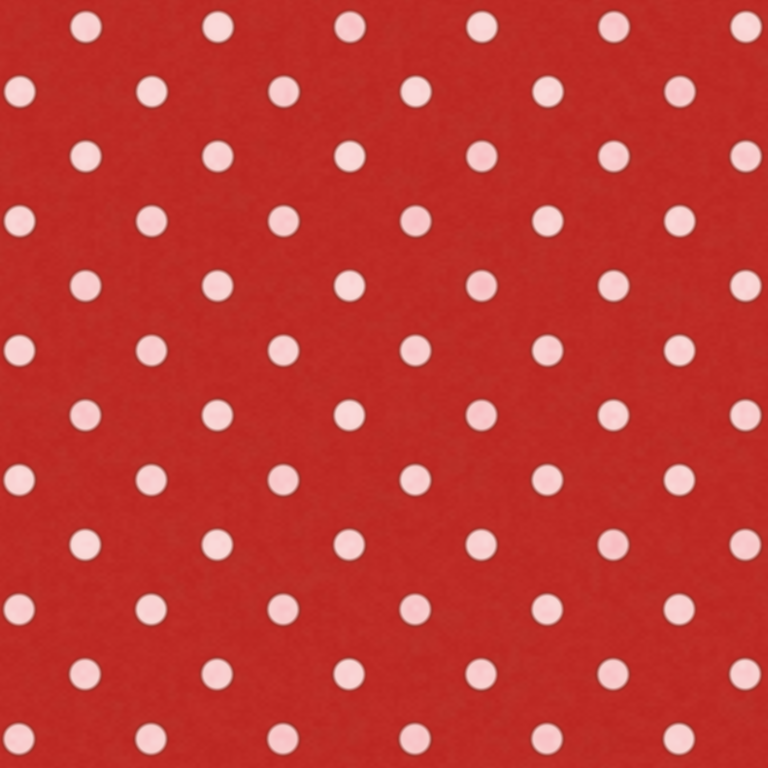
Write a Shadertoy shader that draws this pattern.

```glsl
// Staggered pale pink polka dots on softly mottled red cotton.

const vec2  PITCH      = vec2(0.1719, 0.08428); // dot spacing, row spacing
const vec2  FIRST_DOT  = vec2(0.0247, 0.0378);  // lowest left dot centre
const float ROW_DRIFT  = 0.00012;               // sideways slip per row
const float RADIUS     = 0.0198;
const float EDGE_SOFT  = 0.0032;                // half width of the dot edge
const float HALO_WIDTH = 0.0065;
const float HALO_DEPTH = 0.65;
const float MOTTLE     = 0.022;
const float WEAVE      = 0.018;

const vec3 RED   = vec3(0.745, 0.165, 0.145);
const vec3 RUST  = vec3(0.690, 0.200, 0.160);
const vec3 HALO  = vec3(0.520, 0.190, 0.150);
const vec3 BLUSH = vec3(0.970, 0.735, 0.755);
const vec3 PALE  = vec3(0.980, 0.850, 0.850);
const vec3 CREAM = vec3(0.975, 0.835, 0.800);

float hash(vec2 p) {
    return fract(sin(dot(p, vec2(127.1, 311.7))) * 43758.5453);
}

float valueNoise(vec2 p) {
    vec2 cell = floor(p);
    vec2 f = fract(p);
    f = f * f * (3.0 - 2.0 * f);
    float low  = mix(hash(cell), hash(cell + vec2(1, 0)), f.x);
    float high = mix(hash(cell + vec2(0, 1)), hash(cell + vec2(1, 1)), f.x);
    return mix(low, high, f.y);
}

// Offset from the centre of the dot in the given row; id names that dot.
vec2 dotOffset(vec2 uv, float row, out vec2 id) {
    float stagger = 0.5 * mod(row, 2.0) * PITCH.x;
    vec2 p = uv - FIRST_DOT - vec2(stagger + row * ROW_DRIFT, row * PITCH.y);
    id = vec2(floor(p.x / PITCH.x + 0.5), row);
    p.x -= id.x * PITCH.x;
    return p;
}

vec3 fabric(vec2 uv) {
    float cloud = valueNoise(uv * 26.0);
    float blotch = valueNoise(uv * 85.0 + 17.0);
    float thread = valueNoise(uv * vec2(190.0, 230.0) + 41.0);
    vec3 colour = mix(RED, RUST, 0.35 * smoothstep(0.45, 1.0, 0.5 * (cloud + blotch)));
    colour += MOTTLE * (blotch - 0.5) * vec3(0.6, 1.0, 0.8);
    return colour + WEAVE * (thread - 0.5);
}

vec3 dotColour(vec2 offset, vec2 id, vec2 uv) {
    float tint = hash(id + 3.7);
    float grain = valueNoise(uv * 120.0 + 9.0);
    float pink = clamp(0.8 * tint + 0.5 * (grain - 0.5), 0.0, 1.0);
    vec3 colour = mix(PALE, BLUSH, pink);
    float rim = smoothstep(0.35, 1.0, length(offset) / RADIUS);
    return mix(colour, CREAM, 0.45 * rim);
}

void mainImage(out vec4 fragColor, in vec2 fragCoord) {
    vec2 uv = fragCoord / iResolution.xy;
    float soft = max(EDGE_SOFT, 1.0 / iResolution.y);

    // Nearest dot in the nearest row
    float row = floor((uv.y - FIRST_DOT.y) / PITCH.y + 0.5);
    vec2 id;
    vec2 offset = dotOffset(uv, row, id);
    float dist = length(offset) - RADIUS;

    // Cloth, uneven dark fringe, then the printed dot
    vec3 colour = fabric(uv);
    float fringe = 1.0 - smoothstep(0.0, HALO_WIDTH, dist);
    fringe *= HALO_DEPTH * (0.75 + 0.5 * valueNoise(uv * 110.0 + 63.0));
    colour = mix(colour, HALO, fringe);
    float cover = 1.0 - smoothstep(-soft, soft, dist);
    colour = mix(colour, dotColour(offset, id, uv), cover);

    fragColor = vec4(colour, 1.0);
}
```
